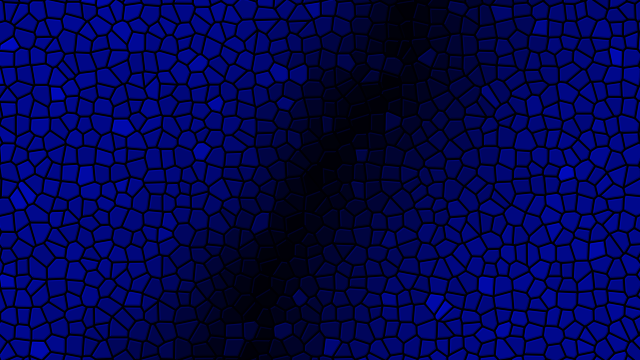
Write a Shadertoy shader that draws this pattern.

```glsl
const float ROWS = 22.5;              // cells per canvas height
const float JITTER = 0.78;            // scatter of the cell seeds
const float GROUT = 0.0027;           // half width of the joints
const float BEVEL = 0.0034;           // width of the lit rim
const float ROUNDING = 0.0025;        // softening of the cell corners
const float RIM_LIGHT = 0.13;
const float RIM_SHADE = 0.25;
const float BAND_CENTER = 0.04;       // dark band, from the canvas center
const float BAND_SLANT = 0.54;
const float BAND_WIDTH = 0.27;
const float BAND_WOBBLE = 0.10;
const float DARKEST = 0.025;
const float BRIGHTEST = 0.56;
const float TONE_SPREAD = 0.16;       // tone variation between cells
const float GLOW_SHARE = 0.07;        // share of brighter cells
const float GLOW = 0.15;
const vec2 LIGHT_DIR = vec2(-0.6, 0.8);
const vec3 BLUE = vec3(0.0, 0.055, 1.0);
const vec3 JOINT = vec3(0.0, 0.0, 0.015);

// Three random values per grid point
vec3 hash(vec2 p) {
    vec3 q = fract(p.xyx * vec3(0.1031, 0.1030, 0.0973));
    q += dot(q, q.yxz + 33.33);
    return fract((q.xxy + q.yzz) * q.zyx);
}

float noise(vec2 p) {
    vec2 i = floor(p), f = fract(p);
    f = f * f * (3.0 - 2.0 * f);
    return mix(mix(hash(i).x, hash(i + vec2(1, 0)).x, f.x),
               mix(hash(i + vec2(0, 1)).x, hash(i + vec2(1, 1)).x, f.x), f.y);
}

float smoothMin(float a, float b, float k) {
    float h = max(k - abs(a - b), 0.0) / k;
    return min(a, b) - 0.25 * h * h * k;
}

vec2 seed(vec2 cell) {
    return cell + 0.5 + JITTER * (hash(cell + 71.0).xy - 0.5);
}

// Blue level of a cell: a slanted dark band plus random tone
float cellTone(vec2 cell) {
    vec2 p = seed(cell) / ROWS;
    float d = (p.x - BAND_CENTER - BAND_SLANT * p.y) / length(vec2(1.0, BAND_SLANT));
    d += BAND_WOBBLE * (noise(p * 4.0 + 20.0) - 0.5);
    float rise = 1.0 - exp(-pow(abs(d) / BAND_WIDTH, 1.4));
    vec3 rnd = hash(cell + 193.0);
    float tone = mix(DARKEST, BRIGHTEST, rise);
    tone *= 1.0 + TONE_SPREAD * (rnd.x - 0.5);
    return tone + GLOW * step(rnd.y, GLOW_SHARE) * (0.6 + 0.6 * rnd.z);
}

void mainImage(out vec4 fragColor, in vec2 fragCoord) {
    float pixel = 1.0 / iResolution.y;
    vec2 p = (fragCoord - 0.5 * iResolution.xy) * pixel * ROWS;
    vec2 base = floor(p);

    // Nearest seed
    vec2 home = base, toHome = vec2(9.0);
    for (int y = -1; y <= 1; y++)
    for (int x = -1; x <= 1; x++) {
        vec2 cell = base + vec2(x, y);
        vec2 r = seed(cell) - p;
        if (dot(r, r) < dot(toHome, toHome)) {
            toHome = r;
            home = cell;
        }
    }

    // Rounded distance to the joints and facing of the closest one
    float edge = 9.0, nearest = 9.0;
    vec2 facing = vec2(0.0);
    for (int y = -2; y <= 2; y++)
    for (int x = -2; x <= 2; x++) {
        if (x == 0 && y == 0) continue;
        vec2 r = seed(home + vec2(x, y)) - p;
        vec2 n = normalize(r - toHome);
        float d = dot(0.5 * (r + toHome), n);
        edge = smoothMin(edge, d, ROUNDING * ROWS);
        if (d < nearest) {
            nearest = d;
            facing = n;
        }
    }
    edge /= ROWS;

    // Embossed rim: lit toward the light, shaded away from it
    float aa = max(0.6 * pixel, 0.0012);
    float rim = 1.0 - smoothstep(-aa, aa, edge - GROUT - BEVEL);
    float lit = dot(facing, LIGHT_DIR);
    float tone = cellTone(home);
    tone += rim * RIM_LIGHT * smoothstep(0.1, 0.8, lit);
    tone *= 1.0 - rim * RIM_SHADE * smoothstep(0.1, 0.8, -lit);

    float face = smoothstep(-aa, aa, edge - GROUT);
    fragColor = vec4(mix(JOINT, BLUE * tone, face), 1.0);
}
```
